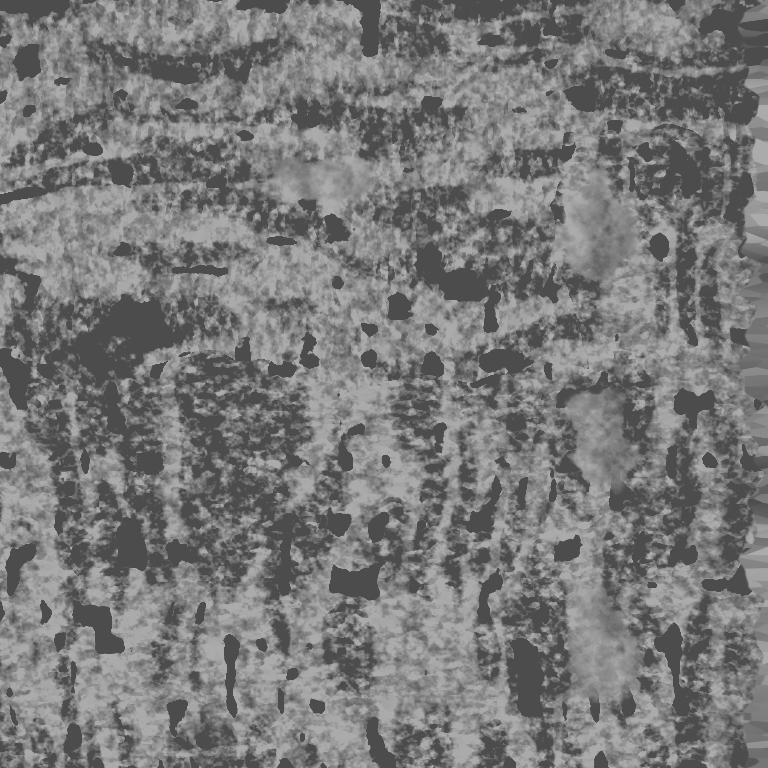
Give the GLSL for this texture, as a three.js fragment shader.

```glsl
varying vec2 vUv;

float hash(vec2 p) {
  return fract(sin(dot(p, vec2(127.1, 311.7))) * 43758.5453);
}

float noise(vec2 p) {
  vec2 i = floor(p), f = fract(p);
  f = f * f * (3.0 - 2.0 * f);
  return mix(mix(hash(i), hash(i + vec2(1.0, 0.0)), f.x),
             mix(hash(i + vec2(0.0, 1.0)), hash(i + 1.0), f.x), f.y);
}

float fbm(vec2 p) {
  float sum = 0.0, amp = 0.533;
  for (int i = 0; i < 4; i++) {
    sum += amp * noise(p);
    p = mat2(0.96, 0.28, -0.28, 0.96) * p * 2.03 + 17.3;
    amp *= 0.5;
  }
  return sum;
}

// Random tone per angular chip, with narrow soft borders
float chips(vec2 p) {
  vec2 cell = floor(p);
  float total = 0.0, weight = 0.0;
  for (int y = -1; y <= 1; y++) {
    for (int x = -1; x <= 1; x++) {
      vec2 id = cell + vec2(x, y);
      vec2 d = id + vec2(hash(id), hash(id + 41.7)) - p;
      float w = exp(-45.0 * dot(d, d)) + 1e-12;
      total += w * hash(id + 9.2);
      weight += w;
    }
  }
  return total / weight;
}

// Ragged oval mask
float patchMask(vec2 p, vec2 center, vec2 radius) {
  float ragged = 1.3 * (fbm(p * 32.0) - 0.5);
  return 1.0 - smoothstep(0.75, 1.0, length((p - center) / radius) + ragged);
}

void main() {
  vec2 p = vUv;

  // Strands lie across the top, and stand upright below and at the right
  vec2 border = p + 0.12 * (vec2(fbm(p * 9.0), fbm(p * 9.0 + 31.0)) - 0.5);
  bool upright = border.y < 0.53 || (border.x > 0.74 && border.y < 0.81);
  vec2 q = upright ? p : p.yx + 5.0;

  // Bent strands form a net, q.x across and q.y along
  vec2 bent = q;
  bent.x += 0.05 * (noise(q * vec2(5.0, 8.0)) - 0.5);
  bent += 0.012 * (vec2(fbm(q * 45.0), fbm(q * 45.0 + 8.0)) - 0.5);
  float body = fbm(bent * vec2(34.0, 7.0));
  float ridge = 1.0 - abs(2.0 * noise(bent * vec2(27.0, 6.5) + 53.0) - 1.0);
  float strand = smoothstep(0.48, 0.64, 0.45 * body + 0.55 * ridge);

  // Chips and fine speckle, strongest between the strands
  float chip = chips(bent * vec2(75.0, 140.0));
  float grain = fbm(p * 110.0) - 0.5;
  float speck = noise(p * 290.0 + 5.0) - 0.5;
  float cluster = fbm(p * 46.0 + 13.0) - 0.5;
  float rough = mix(1.0, 0.55, strand);
  float tone = 0.27 + 0.52 * strand + 0.3 * (body - 0.5);
  tone += rough * (1.9 * grain + 0.8 * (chip - 0.5) + 0.55 * speck) + 0.75 * cluster;
  tone += 0.2 * (noise(bent * vec2(70.0, 280.0)) - 0.5);

  // Darker top and right margins
  tone -= 0.14 * smoothstep(0.78, 0.92, p.y);
  tone -= 0.2 * smoothstep(0.86, 0.95, p.x);
  tone = min(tone, 0.9 + 0.13 * chip);

  // Flat dark holes
  float pit = noise(bent * vec2(46.0, 25.0) + 77.0) + 0.3 * (fbm(q * 60.0) - 0.5);
  tone *= 1.0 - smoothstep(0.77, 0.79, pit);

  // Blurred patches in a column at the right, and one in the upper strands
  float blurred = patchMask(p, vec2(0.42, 0.77), vec2(0.07, 0.03));
  for (int i = 0; i < 3; i++) {
    blurred = max(blurred, patchMask(p, vec2(0.785, 0.17 + 0.265 * float(i)), vec2(0.05, 0.085)));
  }
  float smear = 0.25 + 0.75 * noise(vec2(p.x + 0.4 * p.y, p.y) * vec2(40.0, 20.0));
  tone = mix(tone, smear + 0.6 * grain, blurred * 0.85);

  // Stretched wedges along the right edge
  float wedgeY = p.y + 0.25 * (p.x - 0.98) * (noise(vec2(p.y * 25.0, 3.0)) - 0.5);
  float wedge = chips(vec2(p.x * 20.0, wedgeY * 85.0));
  float edge = 0.978 + 0.035 * (noise(vec2(p.y * 55.0, 7.0)) - 0.5);
  wedge = 0.7 * wedge + 0.8 * noise(vec2(2.0, p.y * 14.0)) - 0.25;
  tone = mix(tone, wedge, smoothstep(edge - 0.002, edge + 0.002, p.x));

  gl_FragColor = vec4(vec3(mix(0.3, 0.67, clamp(tone, 0.0, 1.0))), 1.0);
}
```
